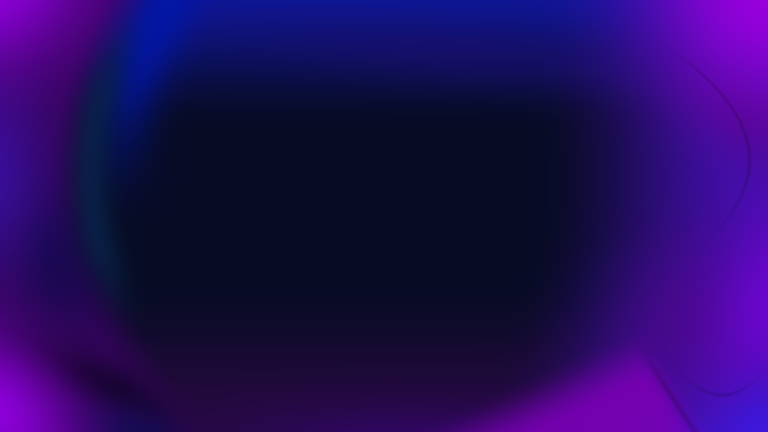
Reproduce this background procedurally as a Shadertoy shader.

```glsl
// Abstract dark pool framed by soft blue, indigo and violet light.
#define NIGHT  vec3(0.028, 0.043, 0.140)
#define BLUE   vec3(0.055, 0.085, 0.600)
#define AZURE  vec3(0.005, 0.085, 0.660)
#define TEAL   vec3(0.030, 0.150, 0.300)
#define INDIGO vec3(0.240, 0.060, 0.660)
#define PLUM   vec3(0.200, 0.015, 0.350)
#define VIOLET vec3(0.550, 0.000, 0.850)
#define ORCHID vec3(0.470, 0.000, 0.700)
#define ARC_X 0.21
#define ARC_BEND 0.74
#define CREASE_WIDTH 0.004

// Elliptical Gaussian falloff, turned by an angle in radians.
float glow(vec2 p, vec2 center, vec2 radius, float angle) {
    float c = cos(angle), s = sin(angle);
    vec2 q = mat2(c, -s, s, c) * (p - center) / radius;
    return exp(-dot(q, q));
}

// Smooth band around zero.
float band(float d, float width) {
    return exp(-d * d / (width * width));
}

// Falls from one to zero as x goes from lo to hi.
float fade(float lo, float hi, float x) {
    return 1.0 - smoothstep(lo, hi, x);
}

// Dark pool with light along the top, bottom and right.
vec3 innerField(vec2 p) {
    vec3 col = mix(NIGHT, vec3(0.15, 0.035, 0.25), 0.9 * fade(0.02, 0.36, p.y));
    col = mix(col, vec3(0.20, 0.02, 0.43), 0.8 * glow(p, vec2(0.95, -0.03), vec2(0.40, 0.09), 0.0));
    col = mix(col, BLUE, smoothstep(0.69, 1.05, p.y));
    col = mix(col, vec3(0.12, 0.05, 0.43), 0.5 * glow(p, vec2(1.10, 0.87), vec2(0.50, 0.07), -0.08));

    float side = p.x + 0.28 * max(0.45 - p.y, 0.0) - 0.10 * max(p.y - 0.7, 0.0);
    col = mix(col, INDIGO, smoothstep(1.22, 1.75, side));
    col = mix(col, PLUM * 1.5, 0.7 * glow(p, vec2(1.60, 0.26), vec2(0.17, 0.22), -0.4));
    return col;
}

// Violet light and folds along the right edge.
vec3 rightLight(vec3 col, vec2 p) {
    col = mix(col, vec3(0.43, 0.02, 0.82), 0.9 * glow(p, vec2(1.79, 0.30), vec2(0.13, 0.23), -0.25));
    col = mix(col, PLUM * 1.5, 0.75 * glow(p, vec2(1.73, 0.73), vec2(0.16, 0.09), -0.5));
    col = mix(col, vec3(0.59, 0.0, 0.86), glow(p, vec2(1.78, 1.0), vec2(0.27, 0.23), -0.5));

    // Slanted orchid sheet with a crisp right-hand fold.
    float slope = p.y - 0.03 - 0.46 * (p.x - 1.11);
    float foldX = 1.47 + 0.65 * max(0.19 - p.y, 0.0);
    float sheet = fade(-0.10, 0.05, slope) * fade(-0.03, 0.06, p.x - foldX);
    col = mix(col, ORCHID, 0.92 * sheet);
    col = mix(col, vec3(0.24, 0.09, 0.86), glow(p, vec2(1.78, 0.0), vec2(0.17, 0.11), 0.35));

    // Fine creases.
    float upper = p.x - 1.735 + 2.8 * (p.y - 0.63) * (p.y - 0.63);
    float crease = band(upper, CREASE_WIDTH) * smoothstep(0.40, 0.60, p.y) * fade(0.80, 0.93, p.y);
    float lower = p.y - 0.085 - 6.0 * (p.x - 1.67) * (p.x - 1.67);
    crease += band(lower, CREASE_WIDTH) * band(p.x - 1.67, 0.07);
    crease += band(p.x - foldX - 0.015, CREASE_WIDTH * 2.0) * fade(0.10, 0.20, p.y);
    return col * (1.0 - 0.16 * crease);
}

// Plum rim outside the left arc, lit at its corners.
vec3 leftRim(vec2 p) {
    vec3 col = mix(PLUM, vec3(0.09, 0.03, 0.30), glow(p, vec2(0.13, 0.40), vec2(0.10, 0.16), 0.3));
    col = mix(col, INDIGO * 0.92, 0.95 * glow(p, vec2(-0.02, 0.60), vec2(0.12, 0.21), 0.0));
    col = mix(col, vec3(0.05, 0.015, 0.13), 0.85 * glow(p, vec2(0.24, 0.11), vec2(0.19, 0.055), -0.45));
    col = mix(col, vec3(0.05, 0.05, 0.30), 0.8 * glow(p, vec2(0.31, 0.0), vec2(0.13, 0.06), -0.2));
    col = mix(col, VIOLET, glow(p, vec2(-0.03, 1.03), vec2(0.25, 0.19), 0.35));
    return mix(col, VIOLET, glow(p, vec2(-0.02, 0.05), vec2(0.22, 0.15), -0.75));
}

void mainImage(out vec4 fragColor, in vec2 fragCoord) {
    // Height runs from 0 to 1; the layout is drawn for a 16:9 canvas.
    vec2 p = fragCoord / iResolution.xy * vec2(16.0 / 9.0, 1.0);
    float arc = p.x - ARC_X - ARC_BEND * (p.y - 0.6) * (p.y - 0.6);

    vec3 col = rightLight(innerField(p), p);
    col = mix(col, AZURE, 0.85 * band(arc - 0.07, 0.075) * smoothstep(0.45, 0.95, p.y));
    col = mix(col, leftRim(p), fade(-0.10, 0.04, arc));
    col = mix(col, TEAL, 0.7 * band(arc, 0.045) * smoothstep(0.22, 0.45, p.y) * fade(0.75, 1.0, p.y));

    fragColor = vec4(clamp(col, 0.0, 1.0), 1.0);
}
```
